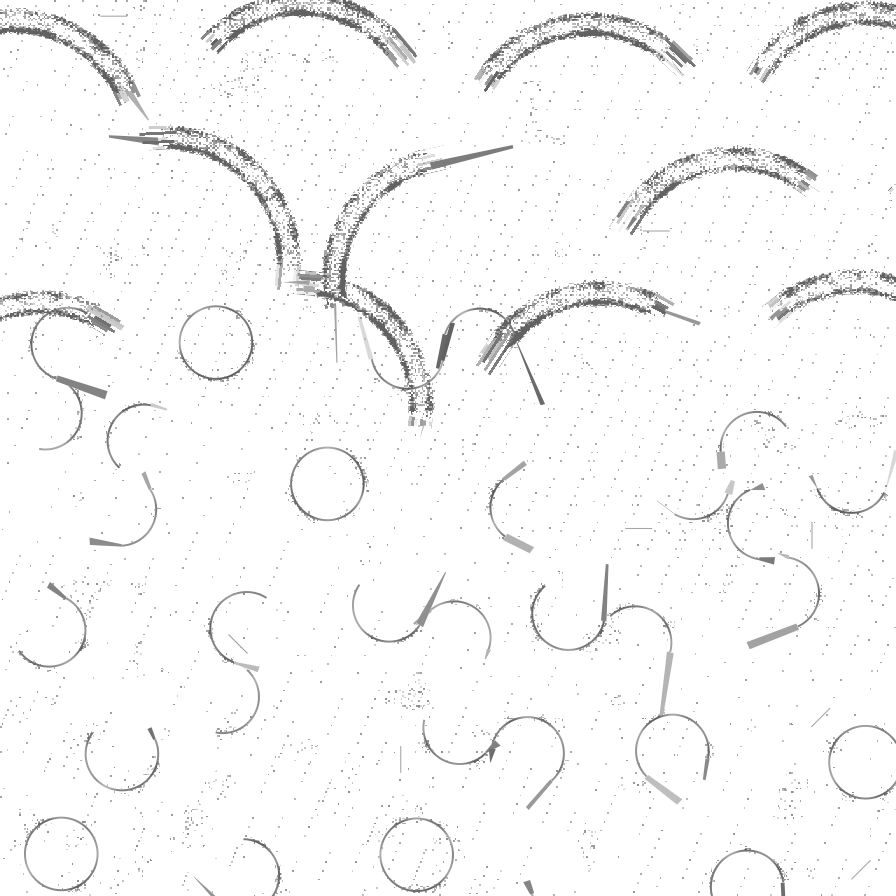
Give the GLSL for this pattern, as a Shadertoy shader.

```glsl
#define GRAIN 512.0
#define RIBBON_RADIUS 0.138
#define RIBBON_HALF_WIDTH 0.0135
#define THREAD_RADIUS 0.0405
#define THREAD_HALF_WIDTH 0.0011
#define TAIL_LENGTH 0.095
#define TAIL_HALF_WIDTH 0.0048
#define INK 0.62
#define DUST 0.16
#define PI 3.14159

float hash(vec2 p) {
    return fract(sin(dot(p, vec2(127.1, 311.7))) * 43758.5453);
}

float noise(vec2 p) {
    vec2 i = floor(p), f = fract(p);
    f = f * f * (3.0 - 2.0 * f);
    return mix(mix(hash(i), hash(i + vec2(1, 0)), f.x),
               mix(hash(i + vec2(0, 1)), hash(i + vec2(1, 1)), f.x), f.y);
}

vec2 rotate(vec2 v, float a) {
    float c = cos(a), s = sin(a);
    return vec2(c * v.x - s * v.y, s * v.x + c * v.y);
}

// Smooth-edged strip around x = 0
float band(float x, float halfWidth) {
    return clamp((halfWidth - abs(x)) * iResolution.y + 0.5, 0.0, 1.0);
}

// Flat streak leaving an arc end; q.x runs across, q.y along the tangent
float tail(vec2 q, float halfWidth, float seed) {
    float size = hash(vec2(seed, 1.7)), tone = hash(vec2(seed, 2.3));
    float reach = mix(0.012, TAIL_LENGTH, size * size);
    float across = q.x + halfWidth * (1.6 * tone - 0.8)
                 + q.y * 0.4 * (hash(vec2(seed, 3.1)) - 0.5);
    float taper = mix(hash(vec2(seed, 4.9)), hash(vec2(seed, 5.3)), clamp(q.y / reach, 0.0, 1.0));
    float shape = band(q.y - 0.5 * reach, 0.5 * reach) * band(across, TAIL_HALF_WIDTH * taper);
    return shape * mix(0.15, INK, tone) * step(0.3, hash(vec2(seed, 6.1)));
}

// Returns stipple density in x and flat ink in y
vec2 arc(vec2 p, float radius, float halfWidth, float facing, float span, float seed) {
    float len = length(p), d = len - radius;
    if (d > 0.13) return vec2(0.0);
    bool ribbon = halfWidth > 0.005;
    vec2 q = rotate(p, -facing);
    float blotch = noise(p * 55.0 + seed * 9.0);
    float fray = ribbon ? 0.1 * hash(vec2(floor(d * GRAIN), seed)) : 0.0;
    float body = band(atan(q.y, q.x) * len, (span - fray) * len);
    float density, flatInk = 0.0;
    if (ribbon) {
        float t = d / halfWidth;
        float inner = exp(-pow(abs(t + 0.72) / 0.26, 2.0));
        float outer = exp(-pow(abs(t - 0.75) / 0.32, 2.0));
        density = inner * (0.55 + 0.75 * blotch) + outer * (0.25 + 0.5 * blotch)
                + 0.12 + 0.45 * blotch * blotch;
        density *= 1.0 - smoothstep(0.9, 1.2, abs(t));
    } else {
        float fuzz = exp(-abs(d - 0.001) / 0.0024) * smoothstep(0.35, 0.9, blotch);
        density = 0.75 * fuzz;
        flatInk = body * band(d, halfWidth) * (0.3 + 0.35 * blotch);
    }
    // Streaks at both ends, none on closed rings
    if (span < PI) {
        for (float side = -1.0; side < 2.0; side += 2.0) {
            vec2 e = rotate(vec2(q.x, q.y * side), -span) - vec2(radius, 0.0);
            float endSeed = seed + 0.37 * side;
            flatInk = max(flatInk, tail(e, halfWidth, endSeed));
            if (ribbon) {
                float lane = hash(vec2(floor(e.x * GRAIN * 0.6), endSeed));
                float reach = 0.03 * lane * hash(vec2(endSeed, 8.2));
                float fringe = band(e.x, halfWidth) * band(e.y, reach);
                flatInk = max(flatInk, fringe * INK * fract(lane * 7.0) * step(0.3, lane));
            }
        }
    }
    return vec2(density * body, flatInk);
}

void mainImage(out vec4 fragColor, in vec2 fragCoord) {
    vec2 uv = fragCoord / iResolution.y;
    vec2 ink = vec2(0.0);

    // Broad stippled ribbons, staggered like scales in the upper part
    for (int i = 0; i < 12; i++) {
        float row = float(i / 4), col = float(i % 4), seed = float(i) + 3.0;
        vec2 jitter = vec2(hash(vec2(seed, 11.0)), hash(vec2(seed, 12.0))) - 0.5;
        vec2 centre = vec2((col + 0.5 * mod(row, 2.0)) * 0.31 + 0.03, 0.84 - 0.15 * row) + 0.04 * jitter;
        float turn = hash(vec2(seed, 13.0));
        float facing = 0.5 * PI + 0.5 * jitter.x;
        if (turn < 0.3) facing += turn < 0.15 ? 0.8 : -0.8;
        float span = mix(0.72, 0.98, hash(vec2(seed, 14.0)));
        ink = max(ink, arc(uv - centre, RIBBON_RADIUS, RIBBON_HALF_WIDTH, facing, span, seed));
    }

    // Thin hooks, rings and interlocked pairs in the lower part
    for (int i = 0; i < 25; i++) {
        float row = float(i / 5), col = float(i % 5), seed = float(i) + 40.0;
        if (hash(vec2(seed, 21.0)) < (row > 3.5 ? 0.5 : 0.1)) continue;
        vec2 jitter = vec2(hash(vec2(seed, 22.0)), hash(vec2(seed, 23.0))) - 0.5;
        vec2 centre = vec2((col + 0.3 + 0.5 * mod(row, 2.0)) * 0.2, 0.02 + 0.145 * row) + 0.06 * jitter;
        float facing = 2.0 * PI * hash(vec2(seed, 24.0)), kind = hash(vec2(seed, 25.0));
        float span = kind < 0.15 ? 4.0 : mix(0.9, 2.2, hash(vec2(seed, 26.0)));
        ink = max(ink, arc(uv - centre, THREAD_RADIUS, THREAD_HALF_WIDTH, facing, span, seed));
        if (kind > 0.55) {
            centre += rotate(vec2(2.0 * THREAD_RADIUS, 0.0), facing + 1.7);
            ink = max(ink, arc(uv - centre, THREAD_RADIUS, THREAD_HALF_WIDTH, facing + PI, 1.3, seed + 50.0));
        }
    }

    // Stray hairlines
    for (float k = 0.0; k < 8.0; k++) {
        vec2 centre = vec2(hash(vec2(k, 31.0)), hash(vec2(k, 32.0)));
        vec2 q = rotate(uv - centre, floor(4.0 * hash(vec2(k, 33.0))) * 0.25 * PI);
        ink.y = max(ink.y, 0.35 * band(q.x, 0.015) * band(q.y, 0.0006));
    }

    // Clustered dust, then density turned into grains
    float cluster = smoothstep(0.76, 0.95, noise(uv * 32.0 + 5.0)) * noise(uv * 9.0);
    float density = max(ink.x, DUST * cluster + 0.002);
    float grain = hash(floor(uv * GRAIN) + 0.5);
    float tone = 0.3 + 0.7 * hash(floor(uv * GRAIN) + 71.5);
    float speck = step(grain, density) * max(tone * 0.75, clamp((density - grain) * 2.0, 0.0, 1.0));
    fragColor = vec4(vec3(1.0 - max(ink.y, INK * speck)), 1.0);
}
```
